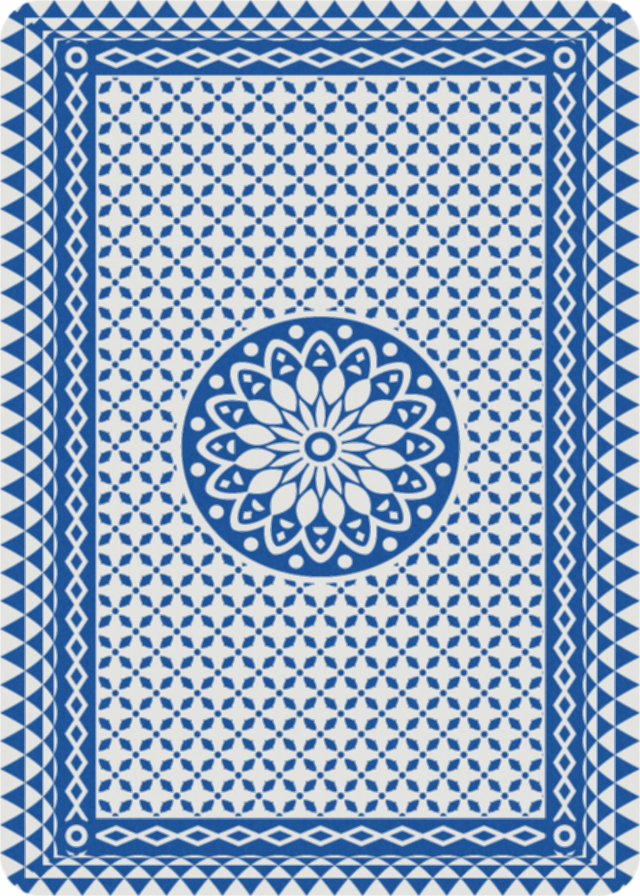
Write a WebGL 1 fragment shader that draws this pattern.

```glsl
precision highp float;
// Blue and cream card back: triangle border, chain frame, sprig lattice, rosette.
uniform vec2 u_resolution;

const vec3 PAPER = vec3(0.89, 0.89, 0.88);
const vec3 INK = vec3(0.12, 0.33, 0.60);
const vec3 OUTSIDE = vec3(1.0);

// Layout in card units, origin at the top left
const vec2 CARD = vec2(548.0, 768.0);
const float CORNER = 36.0;
const vec2 BORDER = vec2(49.0, 35.0);
const float TRIANGLE_PITCH = 24.0;
const float TRIANGLE_ROWS = 4.0;
const vec2 CENTER = vec2(274.5, 383.0);
const vec2 PANEL = vec2(192.5, 318.5);
const vec2 CHAIN = vec2(209.0, 333.5);
const vec2 LINK_X = vec2(17.5, 9.0);
const vec2 LINK_Y = vec2(10.0, 12.3);
const float LINK_OVERLAP = 1.25;
const vec2 LATTICE_START = vec2(90.0, 75.0);
const vec2 LATTICE_STEP = vec2(17.55, 17.6);
const vec2 ROSETTE = vec2(119.0, 111.5);
const float HALO = 1.05;
const float PETALS = 16.0;
const float PI = 3.14159265;
const float SOFTNESS = 2.4;
const int SAMPLES = 5;

float hash(vec2 p) {
  return fract(sin(dot(p, vec2(12.99, 78.23))) * 43758.5);
}

// Pointed leaf along x, with half sizes s
bool leaf(vec2 p, vec2 s) {
  float x = p.x / s.x;
  return abs(p.y) < s.y * (1.0 - x * x);
}

float diamond(vec2 p, vec2 s) {
  return abs(p.x) / s.x + abs(p.y) / s.y;
}

// Staggered rows of triangles that narrow toward the frame
bool borderInk(vec2 p) {
  vec2 depth = min(p, CARD - p) / BORDER;
  float d = clamp(min(depth.x, depth.y), 0.0, 1.0);
  float along = depth.x < depth.y ? p.y - CENTER.y : p.x - CENTER.x;
  float row = TRIANGLE_ROWS * (1.0 - sqrt(1.0 - d));
  float stagger = 0.5 * mod(floor(row), 2.0);
  float wave = abs(2.0 * fract(along / TRIANGLE_PITCH + stagger) - 1.0);
  return wave < fract(row);
}

// White interlocking links, with a ring in each corner
bool frameInk(vec2 p) {
  vec2 q = p - CENTER;
  vec2 a = abs(q) - CHAIN;
  float ring = length(a);
  if (ring < 15.0) return ring > 9.5 || ring < 4.5;
  bool sideways = abs(q.x) < PANEL.x && abs(q.y) > PANEL.y;
  vec2 s = sideways ? LINK_X.xy : LINK_Y.yx;
  vec2 link = sideways ? vec2(q.x, a.y) : vec2(q.y, a.x);
  link.x = abs(mod(link.x + s.x, 2.0 * s.x) - s.x);
  vec2 size = s * vec2(LINK_OVERLAP, 1.0);
  float near = diamond(link, size);
  float next = diamond(link - vec2(2.0 * s.x, 0.0), size);
  return near < 0.5 || min(near, next) > 1.0;
}

// Diagonal sprigs around dots in alternate cells
bool latticeInk(vec2 p) {
  vec2 g = (p - LATTICE_START) / LATTICE_STEP;
  vec2 cell = floor(g);
  vec2 toDot = (g - cell - 0.5) * LATTICE_STEP;
  if (mod(cell.x + cell.y, 2.0) > 0.5 && length(toDot) < 2.8) return true;
  vec2 node = floor(g + 0.5);
  vec2 q = (g - node) * LATTICE_STEP;
  if (mod(node.x + node.y, 2.0) < 0.5) q.x = -q.x;
  q = vec2(q.x + q.y, q.y - q.x) * 0.7071;
  return leaf(q, vec2(7.8, 3.6)) || leaf(q.yx, vec2(5.2, 1.9));
}

// Radial repeats; tip and valley axes alternate around the disc
bool rosetteInk(vec2 q) {
  float r = length(q);
  if (r < 0.155) return r > 0.065 && r < 0.115;
  float halfStep = PI / PETALS;
  float angle = atan(q.x, -q.y);
  float a = abs(mod(angle + halfStep, 2.0 * halfStep) - halfStep);
  vec2 tip = r * vec2(cos(a), sin(a));
  vec2 valley = r * vec2(cos(halfStep - a), sin(halfStep - a));

  // Pointed scallop band and outer dots
  float t = a / halfStep;
  float edge = mix(0.90, 0.71, pow(t, 1.6));
  float slope = 0.30 * pow(t, 0.6) / (halfStep * r);
  float band = abs(r - edge + 0.04) / sqrt(1.0 + 0.4 * slope * slope);
  bool white = band < 0.033 || length(valley - vec2(0.90, 0.0)) < 0.053;

  // Small diamonds and half moons inside the scallops
  white = white || diamond(tip - vec2(0.745, 0.0), vec2(0.045, 0.036)) < 1.0;
  white = white || (length(tip - vec2(0.62, 0.0)) < 0.055 && tip.x > 0.62);

  // Broad leaves and the inner star
  white = white || leaf(valley - vec2(0.48, 0.0), vec2(0.155, 0.08));
  white = white || leaf(tip - vec2(0.25, 0.0), vec2(0.15, 0.034));
  return !white;
}

bool cardInk(vec2 p) {
  vec2 q = p - CENTER;
  vec2 edge = min(p, CARD - p) - BORDER;
  if (min(edge.x, edge.y) < 0.0) return borderInk(p);
  if (abs(q.x) > PANEL.x || abs(q.y) > PANEL.y) return frameInk(p);
  vec2 disc = q / ROSETTE;
  if (length(disc) < 1.0) return rosetteInk(disc);
  vec2 inset = PANEL - abs(q);
  return length(disc) > HALO && min(inset.x, inset.y) > 2.0 && latticeInk(p);
}

vec3 cardColor(vec2 p) {
  vec2 c = abs(p - 0.5 * CARD) - 0.5 * CARD + CORNER;
  if (length(max(c, 0.0)) > CORNER) return OUTSIDE;
  float grain = hash(floor(p)) - 0.5;
  return cardInk(p) ? INK + 0.05 * grain : PAPER + 0.015 * grain;
}

void main() {
  // Average a grid of samples to smooth every edge
  vec2 uv = gl_FragCoord.xy / u_resolution;
  vec2 p = vec2(uv.x, 1.0 - uv.y) * CARD;
  vec3 sum = vec3(0.0);
  for (int j = 0; j < SAMPLES; j++) {
    for (int i = 0; i < SAMPLES; i++) {
      vec2 offset = (vec2(float(i), float(j)) + 0.5) / float(SAMPLES) - 0.5;
      sum += cardColor(p + SOFTNESS * offset);
    }
  }
  gl_FragColor = vec4(sum / float(SAMPLES * SAMPLES), 1.0);
}
```
